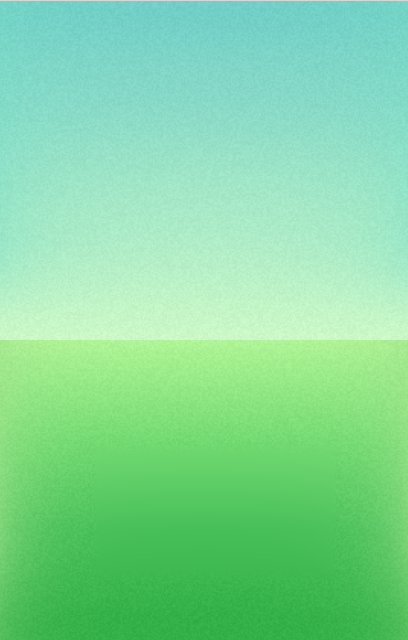
Reproduce this background procedurally as a Shadertoy shader.

```glsl
#define HORIZON 0.469
#define GRAIN_ROWS 420.0
#define GRAIN_AMOUNT 0.045
#define SKY_EDGE_WIDTH 0.13
#define SKY_EDGE_TINT 0.40
#define GROUND_EDGE_WIDTH 0.085
#define GROUND_EDGE_GLOW 0.62
#define TOP_LINE 0.0016

// Integer hash, 0 to 1
float hash(ivec2 cell) {
    uvec2 q = uvec2(cell) * uvec2(1597u, 3812u + 1u);
    uint n = (q.x ^ q.y) * 74773u;
    n = (n ^ (n >> 15)) * 48271u;
    n ^= n >> 13;
    return float(n & 65535u) / 65535.0;
}

float valueNoise(vec2 p) {
    ivec2 cell = ivec2(floor(p));
    vec2 f = fract(p);
    f = f * f * (3.0 - 2.0 * f);
    float low = mix(hash(cell), hash(cell + ivec2(1, 0)), f.x);
    float high = mix(hash(cell + ivec2(0, 1)), hash(cell + ivec2(1, 1)), f.x);
    return mix(low, high, f.y);
}

// t runs from the horizon (0) to the top (1)
vec3 skyColor(float t, float edgeDistance) {
    vec3 pale = vec3(0.81, 0.98, 0.78);
    vec3 mint = vec3(0.65, 0.91, 0.78);
    vec3 aqua = vec3(0.51, 0.84, 0.78);
    vec3 teal = vec3(0.44, 0.81, 0.78);
    vec3 color = mix(pale, mint, smoothstep(-0.15, 0.48, t) * 1.08 - 0.08);
    color = mix(color, aqua, smoothstep(0.35, 0.82, t));
    color = mix(color, teal, smoothstep(0.75, 1.0, t));
    float tint = SKY_EDGE_TINT * exp(-edgeDistance / SKY_EDGE_WIDTH);
    return mix(color, vec3(0.47, 0.87, 0.78), tint * smoothstep(0.0, 0.3, t));
}

// t runs from the horizon (0) to the bottom (1)
vec3 groundColor(float t, float edgeDistance) {
    vec3 lime = vec3(0.69, 0.96, 0.59);
    vec3 leaf = vec3(0.44, 0.85, 0.44);
    vec3 grass = vec3(0.28, 0.75, 0.35);
    vec3 deep = vec3(0.20, 0.69, 0.28);
    vec3 color = mix(lime, leaf, clamp(t / 0.35, 0.0, 1.0));
    color = mix(color, grass, clamp((t - 0.35) / 0.28, 0.0, 1.0));
    color = mix(color, deep, clamp((t - 0.63) / 0.3, 0.0, 1.0));
    float glow = GROUND_EDGE_GLOW * exp(-edgeDistance / GROUND_EDGE_WIDTH);
    glow *= 1.0 - 0.5 * smoothstep(0.6, 1.0, t);
    return mix(color, vec3(0.63, 0.89, 0.55), glow);
}

// Smooth, grain-free panel inside the ground
float calmPanel(vec2 uv) {
    vec2 inside = vec2(0.29, 0.098) - abs(uv - vec2(0.528, 0.2));
    return smoothstep(-0.015, 0.015, min(inside.x, inside.y));
}

void mainImage(out vec4 fragColor, in vec2 fragCoord) {
    vec2 uv = fragCoord / iResolution.xy;
    float pixel = 1.0 / iResolution.y;
    float edgeDistance = min(uv.x, 1.0 - uv.x);

    // Sky and ground meet at a crisp horizon
    float skyT = clamp((uv.y - HORIZON) / (1.0 - HORIZON), 0.0, 1.0);
    float groundT = clamp(1.0 - uv.y / HORIZON, 0.0, 1.0);
    float skyMask = smoothstep(-0.5 * pixel, 0.5 * pixel, uv.y - HORIZON);
    vec3 color = mix(groundColor(groundT, edgeDistance), skyColor(skyT, edgeDistance), skyMask);

    // Fine grain
    vec2 grainPoint = fragCoord / iResolution.y * GRAIN_ROWS;
    float grain = valueNoise(grainPoint) - 0.5;
    color += GRAIN_AMOUNT * grain * (1.0 - calmPanel(uv));

    // Pale line along the top
    float topLine = smoothstep(-0.5 * pixel, 0.5 * pixel, uv.y - 1.0 + TOP_LINE);
    color = mix(color, vec3(0.80, 0.86, 0.84), topLine);

    fragColor = vec4(clamp(color, 0.0, 1.0), 1.0);
}
```
